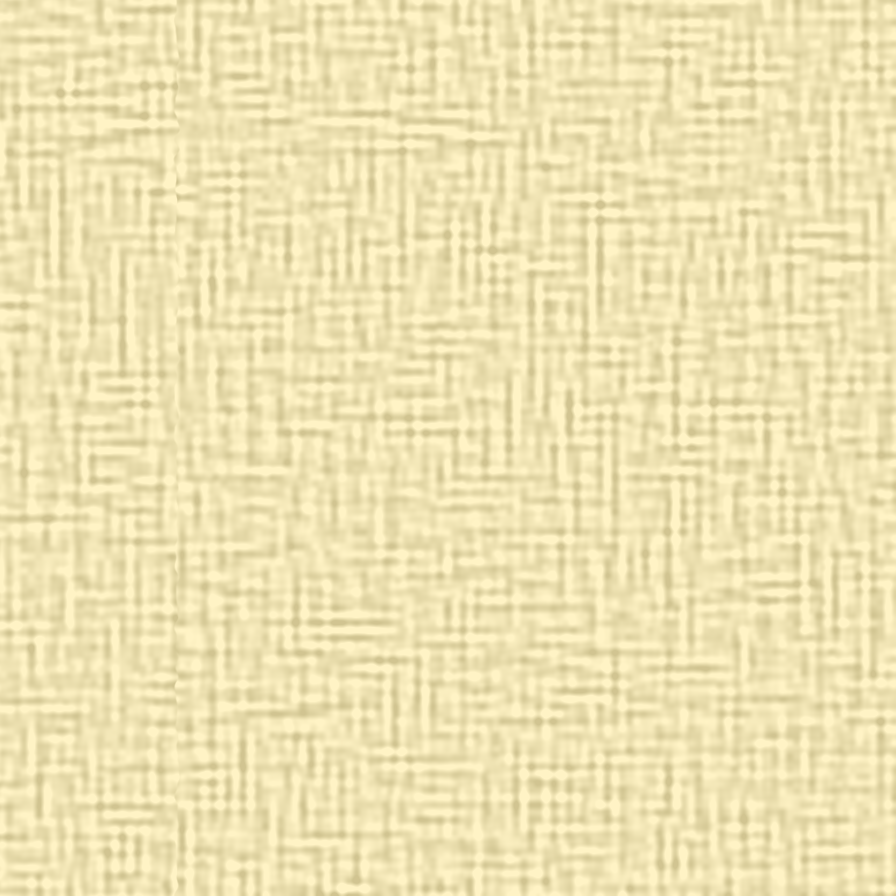
Give the GLSL for this texture, as a Shadertoy shader.

```glsl
#define LINES 118.0       // thread samples across the canvas
#define RUN 19.0          // thread strength changes along the length
#define PATCHES 14.0      // areas where one direction dominates
#define TEXEL 0.0078      // size of the fine roughness
#define GRAIN 0.4         // strength of the fine roughness
#define CONTRAST 2.6
#define SEAM_X 0.197      // where two sheets meet
#define MID_COLOR vec3(0.939, 0.891, 0.703)
#define COLOR_STEP vec3(0.055, 0.055, 0.061)

float hash(ivec2 cell, uint seed) {
    uvec2 q = uvec2(cell) * uvec2(1597334673u, 3812015801u);
    uint n = (q.x ^ q.y ^ (seed * 2654435769u)) * 1597334673u;
    n = (n ^ (n >> 15u)) * 2246822519u;
    n ^= n >> 13u;
    return float(n & 65535u) / 65535.0;
}

float noise(vec2 p, uint seed) {
    ivec2 c = ivec2(floor(p));
    vec2 f = smoothstep(0.0, 1.0, fract(p));
    float low = mix(hash(c, seed), hash(c + ivec2(1, 0), seed), f.x);
    float high = mix(hash(c + ivec2(0, 1), seed), hash(c + ivec2(1, 1), seed), f.x);
    return mix(low, high, f.y);
}

// Height of one thread, each with its own staggered runs
float strand(int column, float y, uint seed) {
    float along = y + hash(ivec2(column, 0), seed + 20u);
    int row = int(floor(along));
    float f = smoothstep(0.0, 1.0, fract(along));
    return mix(hash(ivec2(column, row), seed), hash(ivec2(column, row + 1), seed), f);
}

// Uneven parallel threads, sharpened against their neighbours
float threads(vec2 p, uint seed) {
    vec2 q = p * vec2(LINES, RUN);
    int column = int(floor(q.x));
    float a = strand(column - 1, q.y, seed);
    float b = strand(column, q.y, seed);
    float c = strand(column + 1, q.y, seed);
    float d = strand(column + 2, q.y, seed);
    float here = b - 0.5 * (a + c);
    float next = c - 0.5 * (b + d);
    return mix(here, next, smoothstep(0.0, 1.0, fract(q.x)));
}

// Roughness lit along the diagonal
float grain(vec2 p) {
    vec2 q = p / TEXEL;
    return noise(q, 6u) - noise(q + 1.0, 6u);
}

float relief(vec2 p) {
    float balance = noise(p * PATCHES, 3u);
    float upright = threads(p, 4u) * mix(0.55, 1.4, balance);
    float level = threads(p.yx, 5u) * mix(1.4, 0.55, balance);
    return upright + level + GRAIN * grain(p);
}

void mainImage(out vec4 fragColor, in vec2 fragCoord) {
    vec2 uv = fragCoord / iResolution.y;

    // Faint ragged joint between two sheets
    float tooth = 0.008 * (noise(vec2(0.5, uv.y * 90.0), 8u) - 0.5);
    float sheet = smoothstep(-0.0015, 0.0015, uv.x - SEAM_X - tooth);
    float height = mix(relief(uv + vec2(3.007, 5.011)), relief(uv), sheet);

    // Highlights flatten near the paper white
    float shade = clamp(CONTRAST * height, -2.2, 1.15);
    fragColor = vec4(MID_COLOR + COLOR_STEP * shade, 1.0);
}
```
